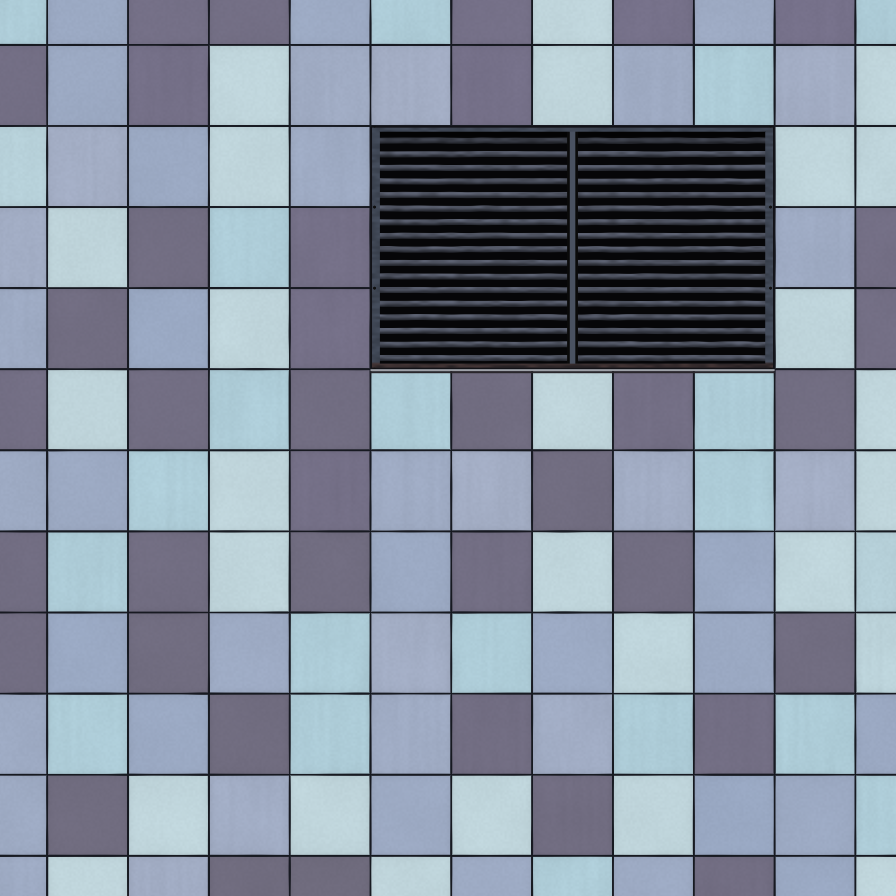
Give the GLSL for this pattern, as a three.js fragment shader.

```glsl
varying vec2 vUv;

float hash(vec2 p) {
  vec3 q = fract(vec3(p.xyx) * 0.1031);
  q += dot(q, q.yzx + 33.33);
  return fract((q.x + q.y) * q.z);
}

float noise(vec2 p) {
  vec2 i = floor(p), f = fract(p);
  f = f * f * (3.0 - 2.0 * f);
  return mix(mix(hash(i), hash(i + vec2(1, 0)), f.x),
             mix(hash(i + vec2(0, 1)), hash(i + vec2(1, 1)), f.x), f.y);
}

// Soft-edged interval from lo to hi
float band(float x, float lo, float hi, float blur) {
  return smoothstep(lo - blur, lo + blur, x) * (1.0 - smoothstep(hi - blur, hi + blur, x));
}

// Walk along the row so that side-by-side panels seldom share a colour
float panelKind(vec2 cell) {
  float kind = floor(3.0 * hash(vec2(90.0, cell.y + 17.0)));
  for (int i = 0; i < 13; i++) {
    if (float(i) > cell.x + 1.0) break;
    float h = hash(vec2(float(i) + 41.0, cell.y * 3.0 + 23.0));
    kind = mod(kind + step(0.1, h) + step(0.55, h), 3.0);
  }
  return kind;
}

vec3 panelColor(vec2 cell, vec2 uv) {
  float kind = panelKind(cell);
  float tint = hash(cell + 61.0);
  vec3 pale = mix(vec3(0.75, 0.835, 0.86), vec3(0.68, 0.80, 0.845), smoothstep(0.45, 0.65, tint));
  vec3 blue = mix(vec3(0.60, 0.66, 0.765), vec3(0.64, 0.68, 0.77), tint);
  vec3 purple = mix(vec3(0.435, 0.42, 0.49), vec3(0.465, 0.445, 0.545), 0.5 * tint + 0.5 * uv.y);
  vec3 color = kind < 0.5 ? pale : kind < 1.5 ? blue : purple;

  // Faint rain streaks, blotches and grain
  float streaks = noise(uv * vec2(170.0, 9.0) + cell * 7.0) - 0.5;
  float blotches = noise(uv * 24.0 + cell * 5.0) - 0.5;
  float grain = noise(uv * 420.0) - 0.5;
  return color * (1.0 + 0.025 * streaks * step(0.5, tint) + 0.025 * blotches + 0.025 * grain);
}

// Louvred vent, five by three panels in size
vec3 ventColor(vec2 v, vec2 blur) {
  float wear = noise(v * vec2(9.0, 30.0));
  float row = (v.y - 0.08) / 2.85 * 17.0;
  float f = fract(row);
  float slatBlur = blur.y * 6.0;
  float bow = 0.04 * (noise(vec2(v.x * 5.0, floor(row) * 3.0)) - 0.5);
  float slat = band(f, 0.12 + bow, 0.56 + bow, slatBlur);
  vec3 metal = mix(vec3(0.15, 0.16, 0.19), vec3(0.34, 0.36, 0.42), smoothstep(0.1, 0.45, f));
  vec3 color = mix(vec3(0.025, 0.025, 0.032), metal * (0.8 + 0.3 * wear), slat);
  color *= 1.0 - 0.6 * smoothstep(2.72, 2.95, v.y);

  // Centre post with shadowed sides
  float post = abs(v.x - 2.5);
  color = mix(color, vec3(0.04), 1.0 - smoothstep(0.06, 0.06 + 2.0 * blur.x, post));
  color = mix(color, vec3(0.29, 0.32, 0.38), 1.0 - smoothstep(0.035 - blur.x, 0.035 + blur.x, post));

  // Surrounding frame, dark outline and rusty lower rail
  vec2 edge = min(v, vec2(5.0, 3.0) - v);
  float frame = max(1.0 - smoothstep(0.115 - blur.x, 0.115 + blur.x, edge.x),
                    1.0 - smoothstep(0.07 - blur.y, 0.07 + blur.y, edge.y));
  vec3 steel = vec3(0.25, 0.28, 0.335) * (0.85 + 0.25 * wear);
  vec3 rust = mix(vec3(0.15, 0.13, 0.14), vec3(0.27, 0.21, 0.21), wear);
  color = mix(color, mix(rust, steel, smoothstep(0.06, 0.1, v.y)), frame);
  float outline = 1.0 - smoothstep(0.02 - blur.x, 0.02 + blur.x, min(edge.x, edge.y));
  color = mix(color, vec3(0.07, 0.07, 0.09), outline);

  // Rivets down the side rails
  vec2 rivet = vec2(edge.x - 0.05, (fract(v.y + 0.5) - 0.5));
  return mix(color, vec3(0.06), 1.0 - smoothstep(0.012, 0.012 + 2.0 * blur.x, length(rivet)));
}

void main() {
  vec2 pitch = vec2(0.0902, 0.0905);
  vec2 grid = (vUv - vec2(0.0527, 0.0449)) / pitch;
  vec2 cell = floor(grid);
  vec2 pixel = 0.5 * fwidth(vUv);

  // Panels with slightly shaded rims and dark open seams
  vec2 rim = (0.5 - abs(fract(grid) - 0.5)) * pitch;
  vec3 color = panelColor(cell, vUv);
  color *= 1.0 - 0.07 * exp(-min(rim.x, rim.y) / 0.003);
  float halfSeam = 0.0009 + 0.0004 * noise(vUv * 35.0);
  vec2 seam = 1.0 - smoothstep(halfSeam - pixel, halfSeam + pixel, rim);
  color = mix(color, vec3(0.09, 0.10, 0.13), max(seam.x, seam.y));

  // Vent with a thin bright ledge under it
  vec2 v = grid - vec2(4.0, 6.0);
  vec2 blur = pixel / pitch;
  float across = band(v.x, 0.0, 5.0, blur.x);
  color = mix(color, ventColor(v, blur), across * band(v.y, 0.0, 3.0, blur.y));
  color = mix(color, vec3(0.62, 0.63, 0.66), across * band(v.y, -0.025, 0.0, blur.y));
  color = mix(color, vec3(0.16, 0.15, 0.17), across * band(v.y, -0.05, -0.025, blur.y));

  gl_FragColor = vec4(color, 1.0);
}
```
